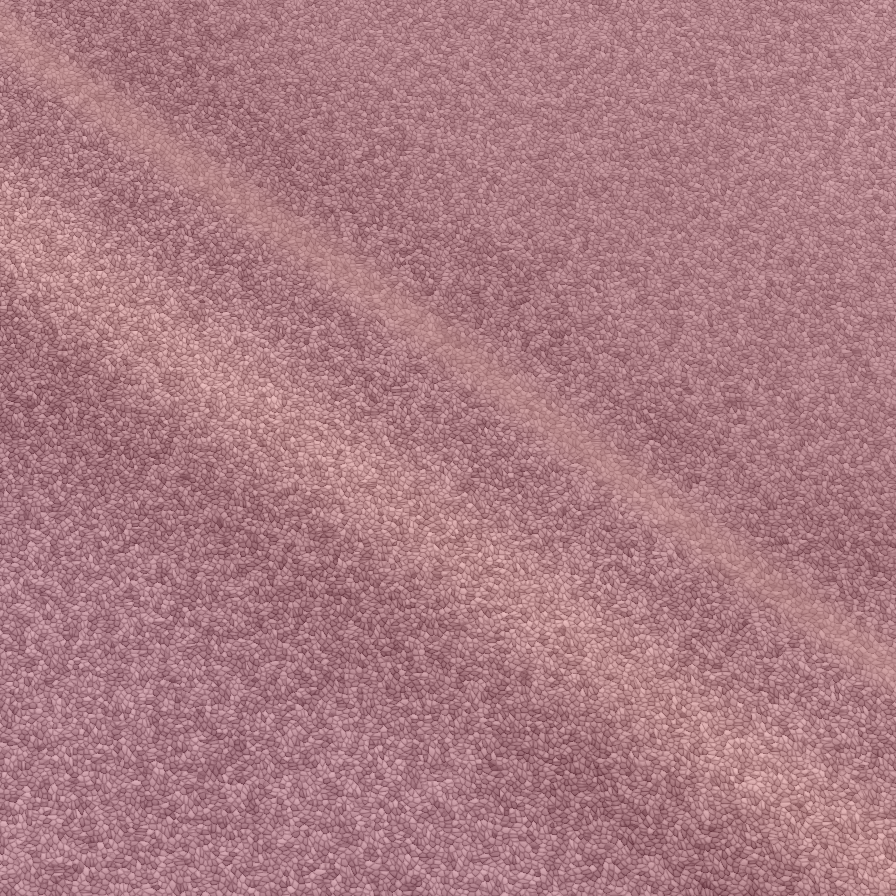
Reproduce this texture procedurally as a Shadertoy shader.

```glsl
vec2 hash2(vec2 p) {
    vec3 h = fract(p.xyx * vec3(0.1031, 0.1030, 0.0973));
    h += dot(h, h.yzx + 33.33);
    return fract((h.xx + h.yz) * h.zy);
}

float bump(float x, float width) {
    return exp(-x * x / (width * width));
}

// Cellular grains: distance to the edge, tone, and side lit from the upper left
vec3 pebbles(vec2 p) {
    vec2 cell = floor(p), nearest = vec2(0.0), id = vec2(0.0);
    float first = 9.0, second = 9.0;
    for (int y = -1; y <= 1; y++) {
        for (int x = -1; x <= 1; x++) {
            vec2 c = cell + vec2(x, y);
            vec2 toSeed = c + 0.5 + 0.85 * (hash2(c) - 0.5) - p;
            float d = length(toSeed);
            if (d < first) {
                second = first;
                first = d;
                nearest = toSeed;
                id = c;
            } else {
                second = min(second, d);
            }
        }
    }
    return vec3(second - first, hash2(id + 71.0).x, dot(nearest, vec2(0.5, -0.85)));
}

void mainImage(out vec4 fragColor, in vec2 fragCoord) {
    vec2 uv = fragCoord / iResolution.y;

    // Signed distance across the diagonal folds, gently wavering
    float across = (uv.y - 0.97 + 0.72 * uv.x) / 1.232;
    across += 0.004 * sin(uv.x * 9.0 + 0.5);
    float ridge = bump(across, 0.026);
    float softFold = bump(across + 0.175, 0.06);

    // Fold light and broad, uneven shade
    float light = 0.16 * ridge + 0.17 * softFold;
    light -= 0.10 * bump(across - 0.075, 0.07) + 0.05 * bump(across + 0.075, 0.04);
    light -= 0.13 * bump(across + 0.30, 0.08);
    light += 0.06 * smoothstep(0.15, 0.5, across);
    light += 0.02 * sin(uv.x * 13.0 + 2.0 * sin(uv.y * 9.0))
           + 0.015 * sin(uv.y * 21.0 - uv.x * 17.0);

    // Grains shrink with distance and follow the slant of the folds
    vec2 cloth = (uv - vec2(0.5, 0.0)) * (155.0 + 35.0 * uv.y);
    cloth = mat2(0.81, 0.58, -0.58, 0.81) * cloth * vec2(0.94, 1.08);
    cloth += 0.35 * sin(cloth.yx * 0.9 + vec2(0.0, 1.7));
    vec3 grain = pebbles(cloth + 300.0);
    float relief = 0.42 * (smoothstep(0.0, 0.5, grain.x) - 0.55)
                 + 0.52 * (grain.y - 0.5) + 0.28 * grain.z;
    float contrast = mix(1.08, 0.82, smoothstep(-0.1, 0.25, across));
    contrast *= 1.0 - 0.4 * ridge;

    // Dusty rose, warmer on the folds and cooler at the lower left
    float tone = 0.55 + light + contrast * relief;
    vec3 color = mix(vec3(0.50, 0.31, 0.34), vec3(0.82, 0.64, 0.66), tone);
    float warmth = ridge + softFold - 0.8 * smoothstep(-0.22, -0.5, across) - 0.2;
    color += warmth * vec3(0.008, 0.005, -0.014);
    fragColor = vec4(clamp(color, 0.0, 1.0), 1.0);
}
```
